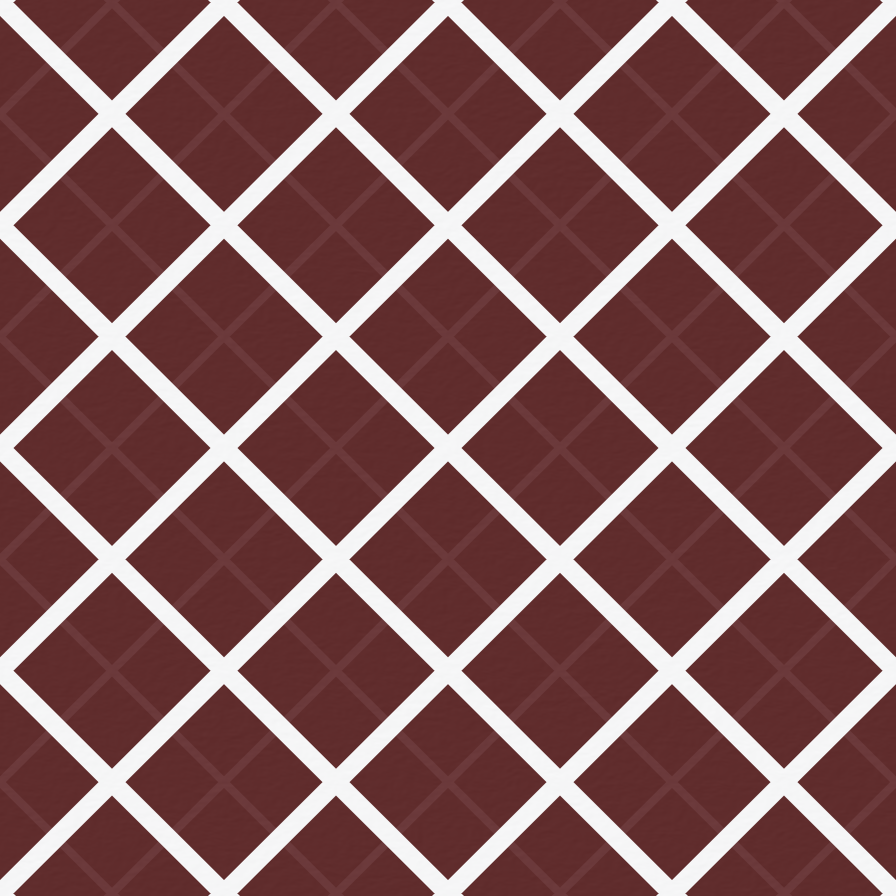
Give the GLSL for this pattern, as a Shadertoy shader.

```glsl
// Diagonal white lattice over maroon, with faint thin lines between and a fine embossed grain.

const vec2 CELL = vec2(0.25, 0.2486);      // lattice period in canvas heights
const float BOLD_HALF_WIDTH = 0.0602;      // half widths in diagonal periods
const float FAINT_HALF_WIDTH = 0.026;
const vec3 MAROON = vec3(0.376, 0.174, 0.174);
const vec3 FAINT_MAROON = vec3(0.420, 0.224, 0.230);
const vec3 WHITE = vec3(0.962, 0.963, 0.966);
const vec2 GRAIN_SCALE = vec2(105.0, 190.0);
const float GRAIN_STRENGTH = 0.018;

float hash21(vec2 p) {
    vec3 q = fract(p.xyx * vec3(0.1031, 0.1030, 0.0973));
    q += dot(q, q.yzx + 33.33);
    return fract((q.x + q.y) * q.z);
}

float valueNoise(vec2 p) {
    vec2 cell = floor(p);
    vec2 f = fract(p);
    f = f * f * (3.0 - 2.0 * f);
    float low = mix(hash21(cell), hash21(cell + vec2(1.0, 0.0)), f.x);
    float high = mix(hash21(cell + vec2(0.0, 1.0)), hash21(cell + 1.0), f.x);
    return mix(low, high, f.y);
}

// Two octaves of slightly warped surface height
float grainHeight(vec2 p) {
    p.y += 1.5 * valueNoise(p * 0.3);
    return 0.65 * valueNoise(p) + 0.35 * valueNoise(p * 2.1 + 17.0);
}

// Slope of the surface as lit from the upper left
float emboss(vec2 p) {
    vec2 lightStep = vec2(-0.25, 0.45);
    return grainHeight(p) - grainHeight(p + lightStep);
}

// Coverage of lines centred on the integers of both diagonal axes
float latticeMask(vec2 diagonal, float halfWidth, float pixel) {
    vec2 distanceToLine = abs(fract(diagonal + 0.5) - 0.5);
    float edge = min(distanceToLine.x, distanceToLine.y) - halfWidth;
    return 1.0 - smoothstep(-0.65 * pixel, 0.65 * pixel, edge);
}

void mainImage(out vec4 fragColor, in vec2 fragCoord) {
    vec2 p = (fragCoord - 0.5 * iResolution.xy) / iResolution.y;

    // Diagonal axes, with a line crossing at the canvas centre
    vec2 q = p / CELL;
    vec2 diagonal = vec2(q.x + q.y, q.x - q.y);
    float pixel = sqrt(2.0) / (CELL.x * iResolution.y);

    // Faint lines lie midway between the bold ones and beneath them
    float faint = latticeMask(diagonal + 0.5, FAINT_HALF_WIDTH, pixel);
    float bold = latticeMask(diagonal, BOLD_HALF_WIDTH, pixel);
    vec3 color = mix(MAROON, FAINT_MAROON, faint);
    color = mix(color, WHITE, bold);

    // Subtle surface relief
    color += GRAIN_STRENGTH * emboss((p + 1.0) * GRAIN_SCALE);

    fragColor = vec4(clamp(color, 0.0, 1.0), 1.0);
}
```
